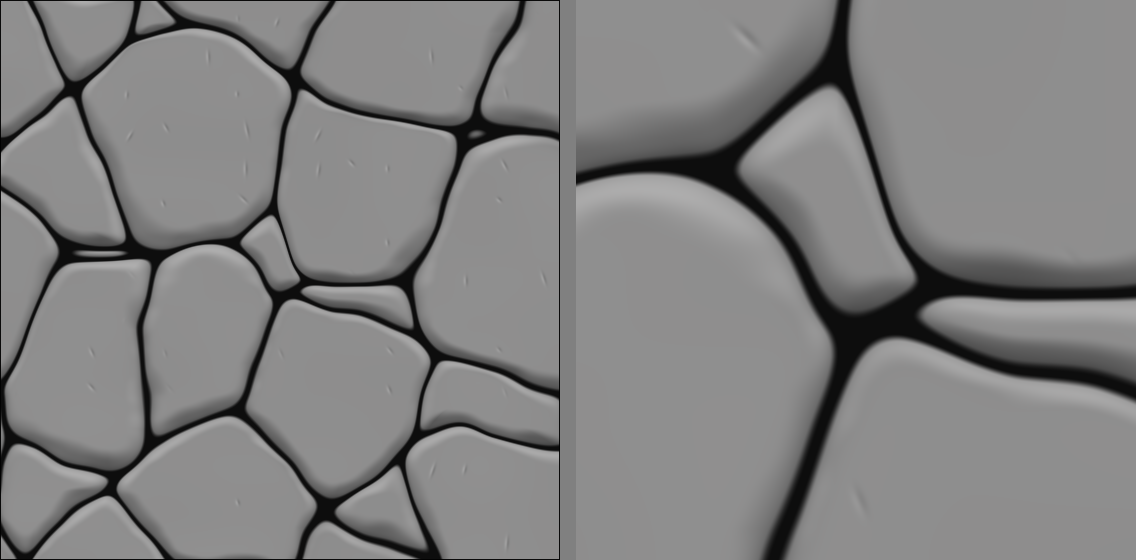
Left: the whole. Right: its middle third, enlarged.
A WebGL 1 fragment shader for this texture:

```glsl
precision highp float;
uniform vec2 u_resolution;

vec3 hash3(vec2 p) {
  vec3 q = fract(vec3(p.xyx) * vec3(0.1031, 0.1030, 0.0973));
  q += dot(q, q.yxz + 33.33);
  return fract((q.xxy + q.yzz) * q.zyx);
}

float noise(vec2 p) {
  vec2 i = floor(p), f = fract(p);
  f = f * f * (3.0 - 2.0 * f);
  return mix(mix(hash3(i).x, hash3(i + vec2(1, 0)).x, f.x),
             mix(hash3(i + vec2(0, 1)).x, hash3(i + vec2(1, 1)).x, f.x), f.y);
}

// Stone centre in xy, size weight in z
vec3 stoneSite(vec2 cell) {
  vec3 h = hash3(cell + 57.0);
  return vec3((cell + 0.1 + 0.8 * h.xy) / vec2(3.7, 4.8), 0.045 * h.z * h.z);
}

vec2 warp(vec2 p) {
  vec2 broad = vec2(noise(p * 5.0 + 11.0), noise(p * 5.0 + 47.0)) - 0.5;
  vec2 fine = vec2(noise(p * 17.0 + 5.0), noise(p * 17.0 + 83.0)) - 0.5;
  return p + 0.075 * broad + 0.014 * fine;
}

// Distance to the nearest joint of a weighted Voronoi wall, with rounded corners
float jointDistance(vec2 p) {
  p = warp(p);
  vec2 base = floor(p * vec2(3.7, 4.8));
  vec2 centre = vec2(0.0);
  float nearest = 1e3;
  for (int j = -2; j <= 2; j++) {
    for (int i = -2; i <= 2; i++) {
      vec3 s = stoneSite(base + vec2(i, j));
      float power = dot(p - s.xy, p - s.xy) - s.z;
      if (power < nearest) {
        nearest = power;
        centre = s.xy;
      }
    }
  }
  float sum = 1e-30;
  for (int j = -2; j <= 2; j++) {
    for (int i = -2; i <= 2; i++) {
      vec3 s = stoneSite(base + vec2(i, j));
      float gap = length(s.xy - centre);
      if (gap > 1e-4) {
        float power = dot(p - s.xy, p - s.xy) - s.z;
        sum += exp(-(power - nearest) / (2.0 * gap) / 0.009);
      }
    }
  }
  return -0.009 * log(sum);
}

// Sparse nicks, lit on one flank and dark on the other
float nicks(vec2 p) {
  vec2 cell = floor(p * 15.0);
  vec3 h = hash3(cell + 211.0);
  vec2 q = fract(p * 15.0) - 0.35 - 0.3 * h.xy;
  float a = 1.0 + 1.4 * h.y;
  q = mat2(cos(a), -sin(a), sin(a), cos(a)) * q;
  q /= vec2(0.07 + 0.13 * h.x, 0.045);
  return step(0.8, h.z) * q.y * exp(-dot(q, q));
}

void main() {
  vec2 uv = gl_FragCoord.xy / u_resolution;
  float d = jointDistance(uv);
  vec2 slope = vec2(jointDistance(uv + vec2(0.002, 0.0)) - d,
                    jointDistance(uv + vec2(0.0, 0.002)) - d) / 0.002;
  slope /= max(length(slope), 1.0);

  // Worn faces
  float face = 0.56 + 0.014 * (noise(uv * vec2(7.0, 12.0)) - 0.5);
  face += 0.16 * nicks(uv) * smoothstep(0.02, 0.05, d);

  // Chiselled rims: pale on top, dark beneath, slightly dim at the sides
  float wear = noise(uv * 8.0 + 31.0);
  float streak = noise(uv * vec2(22.0, 48.0) + 9.0);
  float under = max(slope.y, 0.0), above = max(-slope.y, 0.0);
  float width = mix(0.011, 0.042, wear) + 0.014 * under + 0.008 * (streak - 0.5);
  float rim = 1.0 - smoothstep(width * 0.4, width, d);
  float light = 0.13 * above - (0.13 + 0.1 * streak) * under;
  light += 0.05 * slope.x * (noise(uv * 6.0 + 71.0) - 0.75);
  float shade = face + rim * light;
  shade += 0.05 * (streak - 0.4) * rim * abs(slope.x);

  // Joints with a soft contact shadow
  float groove = 0.0012 + 0.0035 * noise(uv * 9.0 + 63.0) + 0.0015 * under;
  shade *= 1.0 - 0.35 * exp(-max(d - groove, 0.0) / 0.005) * (1.0 - 0.5 * above);
  shade = mix(0.05, shade, smoothstep(groove * 0.4, groove + 0.0035, d));

  // Thin dark frame
  vec2 inset = min(uv, 1.0 - uv);
  shade *= smoothstep(0.0006, 0.0024, min(inset.x, inset.y));

  gl_FragColor = vec4(shade * vec3(1.0, 0.997, 0.997), 1.0);
}
```
